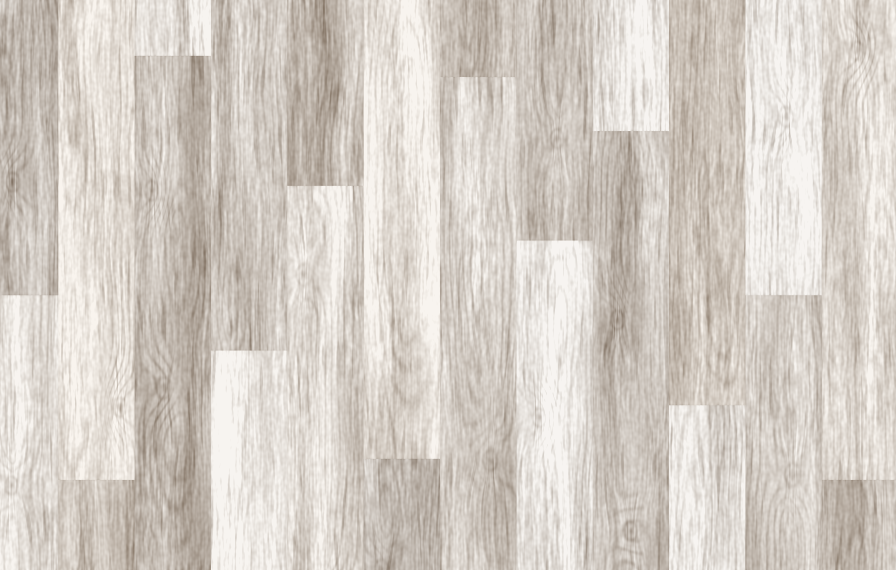
This texture is drawn by a WebGL 2 fragment shader. Its source:

```glsl
#version 300 es
precision highp float;
// Pale whitewashed wood floor: upright planks in staggered columns.
// Each plank slices through warped growth rings, giving arches and knots,
// and is overlaid with stretched gradient noise for fibres and worn bands.

uniform vec2 u_resolution;
out vec4 outColor;

// Lengths are in units of the canvas height.
const float PLANK_WIDTH = 0.13395;
const float FIRST_SHIFT = 0.237;    // hidden part of the first column, in planks
const float RING_SPACING = 0.0112;
const float RING_DEPTH = 0.36;
const float FIBRE_DEPTH = 0.46;
const float BAND_DEPTH = 0.58;
const float PORE_DEPTH = 0.34;
const float TONE_CONTRAST = 1.12;
const float KNOT_CELL = 0.45;
const float KNOT_CHANCE = 0.62;
const float SEAM_WIDTH = 0.0015;
const float SEAM_DEPTH = 0.09;
const vec3 TAUPE = vec3(0.70, 0.658, 0.615);
const vec3 CHALK = vec3(0.93, 0.912, 0.89);

// Height of the butt joint in each column; the stagger repeats every ten.
const float JOINTS[10] = float[10](
  0.482, 0.158, 0.902, 0.385, 0.674, 0.195, 0.865, 0.578, 0.770, 0.289);

// Lightness of the plank below and above each joint.
const vec2 TONES[12] = vec2[12](
  vec2(0.85, 0.26), vec2(0.32, 0.84), vec2(0.25, 0.90), vec2(0.90, 0.46),
  vec2(0.74, 0.24), vec2(0.28, 0.86), vec2(0.52, 0.28), vec2(0.92, 0.36),
  vec2(0.40, 0.93), vec2(0.92, 0.42), vec2(0.48, 0.91), vec2(0.24, 0.60));

vec2 hash2(vec2 p) {
  vec3 q = fract(vec3(p.xyx) * vec3(0.1031, 0.1030, 0.0973));
  q += dot(q, q.yzx + 33.33);
  return fract((q.xx + q.yz) * q.zy);
}

float gradientDot(vec2 cell, vec2 offset) {
  float angle = 6.28318 * hash2(cell).x;
  return dot(vec2(cos(angle), sin(angle)), offset);
}

float gradientNoise(vec2 p) {
  vec2 i = floor(p), f = p - i;
  vec2 s = f * f * f * (f * (f * 6.0 - 15.0) + 10.0);
  float low = mix(gradientDot(i, f), gradientDot(i + vec2(1, 0), f - vec2(1, 0)), s.x);
  float high = mix(gradientDot(i + vec2(0, 1), f - vec2(0, 1)),
                   gradientDot(i + vec2(1, 1), f - vec2(1, 1)), s.x);
  return 1.4 * mix(low, high, s.y);
}

// Offset from the knot of the surrounding cell; z is 1 where a knot exists.
vec3 nearestKnot(vec2 p, float seed) {
  float cell = floor(p.y / KNOT_CELL);
  vec2 key = vec2(seed, cell + 40.0);
  vec2 spot = hash2(key);
  vec2 center = vec2((spot.x - 0.5) * 0.65 * PLANK_WIDTH,
                     (cell + 0.25 + 0.5 * spot.y) * KNOT_CELL);
  return vec3(p - center, step(hash2(key + 71.0).x, KNOT_CHANCE));
}

// p is measured from the plank's centre line and its joint.
vec3 plankColor(vec2 p, float seed, float tone, float px) {
  vec2 random = hash2(vec2(seed, 9.0));
  vec2 origin = 31.0 * hash2(vec2(seed, 23.0));
  vec3 knot = nearestKnot(p, seed);
  float wobble = gradientNoise(p * vec2(14.0, 5.0) + origin);
  float knotDist = length(knot.xy / vec2(0.014, 0.020)) * (1.0 + 0.25 * wobble);
  float swell = knot.z * exp(-0.14 * knotDist * knotDist);

  // Growth rings cut almost along the trunk
  float drift = gradientNoise(vec2(p.y * 2.6, seed * 1.7));
  float slope = 0.10 * (abs(p.y) - 0.2 - 0.3 * random.y) + 0.035 * drift;
  float trunk = length(vec2(p.x - (random.x - 0.5) * 0.08, slope));
  float ringField = trunk + 0.011 * wobble + 0.036 * swell;
  ringField += 0.0012 * gradientNoise(p * vec2(60.0, 16.0) + origin);
  float ring = pow(0.5 + 0.5 * sin(6.28318 * ringField / RING_SPACING), 3.0);
  ring *= 1.0 - smoothstep(0.35, 0.8, px / RING_SPACING);
  float ringMask = 0.55 + 0.9 * gradientNoise(p * vec2(19.0, 3.0) + origin + 7.0);

  // Fibres follow the grain around knots; worn bands and dark pores
  vec2 grain = p + vec2(0.006 * wobble + 0.010 * swell * sign(knot.x)
             * smoothstep(0.0, 0.01, abs(knot.x)), 0.0);
  float fibre = 0.55 * gradientNoise(grain * vec2(165.0, 6.0) + origin)
              + 0.40 * gradientNoise(grain * vec2(75.0, 3.0) + origin + 5.0)
              + 0.65 * gradientNoise(grain * vec2(230.0, 38.0) + origin);
  float speck = gradientNoise(p * vec2(190.0, 120.0) + origin + 3.0);
  float band = gradientNoise(vec2(p.x * 17.0 + 0.5 * wobble, p.y * 1.5) + origin + 13.0);
  float wear = 1.0 + 0.6 * gradientNoise(p * vec2(22.0, 4.0) + origin + 29.0);
  float pore = smoothstep(0.28, 0.58, gradientNoise(grain * vec2(125.0, 9.0) + origin + 19.0));

  float shade = 0.68 + TONE_CONTRAST * (tone - 0.57) + BAND_DEPTH * band;
  shade += FIBRE_DEPTH * wear * fibre + 0.16 * speck;
  shade -= RING_DEPTH * ring * clamp(ringMask, 0.15, 1.1) + PORE_DEPTH * pore;

  // Knot: dark heart and a fainter rim
  float heart = exp(-7.0 * knotDist * knotDist);
  float rim = exp(-26.0 * pow(knotDist - 0.85, 2.0));
  shade -= knot.z * (0.50 * heart + 0.28 * rim);

  float edge = 0.5 * PLANK_WIDTH - abs(p.x);
  shade -= SEAM_DEPTH * (1.0 - smoothstep(0.0, SEAM_WIDTH + px, min(edge, abs(p.y))));
  vec3 wood = mix(TAUPE, CHALK, clamp(shade, -0.8, 1.18));
  return wood + (random.y - 0.5) * vec3(0.008, 0.0, -0.010);
}

vec3 columnColor(vec2 p, float column, float px) {
  float joint = JOINTS[int(mod(column, 10.0))];
  vec2 tones = TONES[int(mod(column, 12.0))];
  vec2 local = vec2(p.x - (column + 0.5 - FIRST_SHIFT) * PLANK_WIDTH, p.y - joint);
  float seed = 2.0 * column + 5.0;
  vec3 below = plankColor(local, seed, tones.x, px);
  vec3 above = plankColor(local, seed + 1.0, tones.y, px);
  return mix(below, above, clamp(local.y / px + 0.5, 0.0, 1.0));
}

void main() {
  float px = 1.0 / u_resolution.y;
  vec2 p = gl_FragCoord.xy * px;
  float across = p.x / PLANK_WIDTH + FIRST_SHIFT;
  float seam = floor(across + 0.5);
  float coverage = clamp((across - seam) * PLANK_WIDTH / px + 0.5, 0.0, 1.0);
  vec3 left = columnColor(p, max(seam - 1.0, 0.0), px);
  outColor = vec4(mix(left, columnColor(p, seam, px), coverage), 1.0);
}
```
